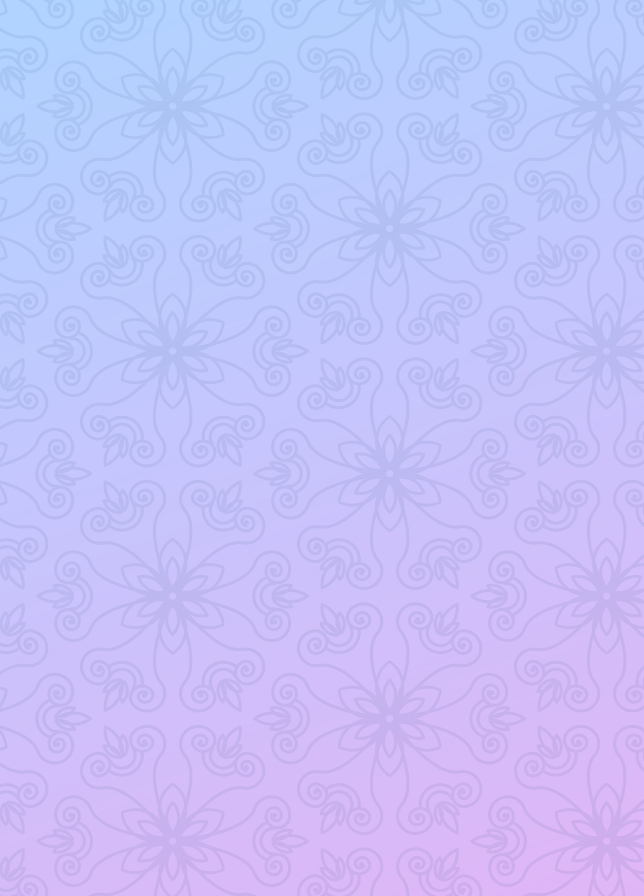
Write a Shadertoy shader that draws this pattern.

```glsl
// Pale blue-to-pink gradient with a staggered lattice of six-fold outlined scroll flowers.
// Lengths are in units of 1/768 of the canvas height.

const float SECTOR = 1.0471976; // sixth of a turn

// Distance to the outline of a pointed leaf running from the origin along +x
float leaf(vec2 p, float len, float halfWidth) {
    float h = 0.5 * len;
    float radius = (h * h + halfWidth * halfWidth) / (2.0 * halfWidth);
    float offset = radius - halfWidth;
    p = abs(p - vec2(h, 0.0));
    bool pastTip = (p.x - h) * offset > p.y * h;
    return pastTip ? length(p - vec2(h, 0.0)) : abs(length(p + vec2(0.0, offset)) - radius);
}

// Distance to half a circle lying on one side of the x axis
float halfRing(vec2 p, float radius, float side) {
    return p.y * side > 0.0 ? abs(length(p) - radius) : length(vec2(abs(p.x) - radius, p.y));
}

float segment(vec2 p, vec2 a, vec2 b) {
    vec2 ab = b - a;
    return length(p - a - ab * clamp(dot(p - a, ab) / dot(ab, ab), 0.0, 1.0));
}

// Curved stem from the flower centre to the start of the scroll
float stem(vec2 p) {
    float d = 1e3;
    vec2 last = vec2(0.0);
    for (int i = 1; i <= 12; i++) {
        float t = float(i) / 12.0;
        vec2 next = 2.0 * t * (1.0 - t) * vec2(61.4, 7.4) + t * t * vec2(68.9, 28.1);
        d = min(d, segment(p, last, next));
        last = next;
    }
    return d;
}

// Spiral of shrinking half circles with a bead at its eye
float scroll(vec2 q) {
    float d = 1e3, radius = 15.0, centre = 0.0, side = 1.0;
    for (int i = 0; i < 4; i++) {
        d = min(d, halfRing(q - vec2(centre, 0.0), radius, side));
        centre += side * radius * 0.35;
        radius *= 0.65;
        side = -side;
    }
    return min(d, length(q - vec2(centre, 0.0)) - 0.8);
}

float flower(vec2 p) {
    // Fold into one half sector: x runs along an arm, petals lie on the sector edge
    float r = length(p);
    float a = abs(mod(atan(p.y, p.x) + 0.5 * SECTOR, SECTOR) - 0.5 * SECTOR);
    vec2 arm = r * vec2(cos(a), sin(a));
    vec2 petal = r * vec2(cos(0.5 * SECTOR - a), sin(0.5 * SECTOR - a));

    // Double petals, fuller towards the tip
    vec2 full = vec2(49.0 * pow(max(petal.x, 0.0) / 49.0, 1.25), petal.y);
    float d = min(leaf(full, 49.0, 11.0), leaf(petal - vec2(7.0, 0.0), 26.0, 5.0));

    // Stem and tilted scroll
    vec2 q = arm - vec2(83.0, 23.0);
    q = vec2(dot(q, vec2(0.94, -0.342)), dot(q, vec2(0.342, 0.94)));
    d = min(d, min(stem(arm), scroll(q)));

    // Double crescent joining the two scrolls, stopped at the curl
    float fromEye = length(arm - vec2(85.0, 0.0));
    float crescent = min(abs(fromEye - 17.0), abs(fromEye - 11.0));
    crescent = max(crescent, max(arm.x - 85.0, 9.75 - length(q - vec2(5.25, 0.0))));
    d = min(d, crescent);

    // Three-leaf tip
    d = min(d, leaf(arm - vec2(84.0, 0.0), 29.0, 4.8));
    vec2 s = arm - vec2(84.0, 2.0);
    s = vec2(dot(s, vec2(0.91, 0.41)), dot(s, vec2(-0.41, 0.91)));
    d = min(d, leaf(s, 17.0, 3.0));

    // Solid heart with a pale eye
    d = min(d - 1.3, r - 7.0);
    return max(d, 3.0 - r);
}

void mainImage(out vec4 fragColor, in vec2 fragCoord) {
    vec2 uv = fragCoord / iResolution.xy;
    float pixel = 768.0 / iResolution.y;
    vec2 p = fragCoord * pixel - vec2(148.0, 47.0);

    // Staggered lattice: keep the nearer of two rectangular grids
    vec2 cell = vec2(372.0, 210.0);
    vec2 even = mod(p + 0.5 * cell, cell) - 0.5 * cell;
    vec2 odd = mod(p, cell) - 0.5 * cell;
    vec2 local = dot(even, even) < dot(odd, odd) ? even : odd;
    local.x /= 1.023;

    // Diagonal three-stop gradient
    float t = 0.2 * uv.x + 0.8 * (1.0 - uv.y);
    vec3 color = mix(vec3(0.69, 0.83, 1.0), vec3(0.78, 0.77, 0.99), min(2.0 * t, 1.0));
    color = mix(color, vec3(0.88, 0.71, 0.965), max(2.0 * t - 1.0, 0.0));

    float ink = 1.0 - smoothstep(-0.6 * pixel, 0.6 * pixel, flower(local));
    color = mix(color, vec3(0.2, 0.3, 0.5), 0.09 * ink);
    fragColor = vec4(color, 1.0);
}
```
